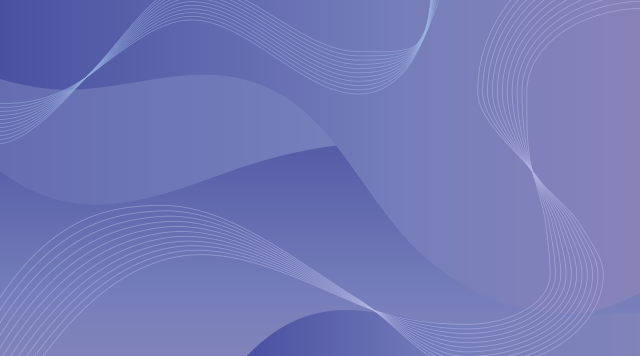
Give the GLSL for this background, as a Shadertoy shader.

```glsl
const float WIDTH = 1.794;        // canvas width in canvas heights
const float LINE_COUNT = 11.0;
const float HALF_LINE = 0.0011;
const float SLOPE_STEP = 0.002;

const vec3 INDIGO = vec3(0.29, 0.315, 0.63);
const vec3 DUSK = vec3(0.335, 0.36, 0.65);
const vec3 PERIWINKLE = vec3(0.458, 0.493, 0.732);
const vec3 MAUVE = vec3(0.53, 0.515, 0.725);
const vec3 HAZE = vec3(0.505, 0.515, 0.73);
const vec3 BAND_LEFT = vec3(0.40, 0.43, 0.695);
const vec3 BAND_RIGHT = vec3(0.46, 0.50, 0.738);
const vec3 SKY_LINE = vec3(0.66, 0.78, 0.94);
const vec3 LILAC_LINE = vec3(0.76, 0.77, 0.94);

// Cubic Hermite span; each knot holds position, value, slope
float span(float x, vec3 a, vec3 b) {
    float w = b.x - a.x;
    float t = clamp((x - a.x) / w, 0.0, 1.0);
    float s = 1.0 - t;
    return s * s * ((1.0 + 2.0 * t) * a.y + t * w * a.z)
         + t * t * ((1.0 + 2.0 * s) * b.y - s * w * b.z);
}

float curve(float x, vec3 a, vec3 b, vec3 c, vec3 d) {
    return x < b.x ? span(x, a, b) : x < c.x ? span(x, b, c) : span(x, c, d);
}

vec3 gradient(float x, float start, float middle, float end, vec3 a, vec3 b, vec3 c) {
    vec3 early = mix(a, b, clamp((x - start) / (middle - start), 0.0, 1.0));
    return mix(early, c, clamp((x - middle) / (end - middle), 0.0, 1.0));
}

float below(float y, float edge, float px) {
    return smoothstep(-0.7 * px, 0.7 * px, y - edge);
}

// Share of a pixel covered by a thin line
float stroke(float d, float px) {
    vec2 sides = clamp((vec2(HALF_LINE, -HALF_LINE) - abs(d)) / px + 0.5, 0.0, 1.0);
    return sides.x - sides.y;
}

// Lines blended between two edge curves
float ribbon(float y, vec2 edges, vec2 nextEdges, float px) {
    vec2 slopes = (nextEdges - edges) / SLOPE_STEP;
    float gap = 1.0;
    for (float i = 0.0; i < LINE_COUNT; i++) {
        float t = i / (LINE_COUNT - 1.0);
        float slope = mix(slopes.x, slopes.y, t);
        float d = (y - mix(edges.x, edges.y, t)) / sqrt(1.0 + slope * slope);
        gap *= 1.0 - 0.6 * stroke(d, px);
    }
    return 1.0 - gap;
}

// Nested quarter ellipses joining two ribbons
float arcs(vec2 q, vec2 outer, vec2 inner, float px) {
    if (min(q.x, q.y) < 0.0) return 0.0;
    float gap = 1.0;
    for (float i = 0.0; i < LINE_COUNT; i++) {
        vec2 radii = mix(outer, inner, i / (LINE_COUNT - 1.0));
        vec2 n = q / radii;
        float len = length(n);
        float d = len * (len - 1.0) / max(length(n / radii), 0.001);
        gap *= 1.0 - 0.6 * stroke(d, px);
    }
    return 1.0 - gap;
}

vec2 topEdges(float x) {
    vec3 a = vec3(1.005, 0.264, 0.0), b = vec3(1.005, 0.145, 0.0);
    if (x < a.x) return vec2(
        curve(x, vec3(0, 0.290, 0.05), vec3(0.257, 0.206, -0.75), vec3(0.537, 0.056, 0), a),
        curve(x, vec3(0, 0.404, -0.15), vec3(0.257, 0.201, -1.05), vec3(0.537, -0.047, 0), b));
    return vec2(
        curve(x, a, vec3(1.133, 0.201, -1.1), vec3(1.192, 0.098, -2.2), vec3(1.231, 0, -2.5)),
        curve(x, b, vec3(1.133, 0.140, -0.2), vec3(1.192, 0.084, -2.5), vec3(1.231, -0.257, -14)));
}

vec2 bottomEdges(float x) {
    return vec2(
        curve(x, vec3(0, 0.836, -1.5), vec3(0.456, 0.577, 0), vec3(1.005, 0.841, 0.62), vec3(1.308, 1.04, 0)),
        curve(x, vec3(0, 1.19, -1.8), vec3(0.456, 0.731, -0.3), vec3(1.005, 0.855, 0.42), vec3(1.308, 0.911, 0)));
}

vec2 rightEdges(float y) {
    return vec2(
        curve(y, vec3(0.257, 1.339, 0), vec3(0.502, 1.509, 0.75), vec3(0.631, 1.626, 0.6), vec3(0.771, 1.691, 0)),
        curve(y, vec3(0.257, 1.477, 0), vec3(0.502, 1.498, 0.3), vec3(0.631, 1.530, 0.12), vec3(0.771, 1.542, 0)));
}

void mainImage(out vec4 fragColor, in vec2 fragCoord) {
    vec2 uv = fragCoord / iResolution.xy;
    vec2 p = vec2(uv.x * WIDTH, 1.0 - uv.y);   // y runs down from the top
    float px = 1.0 / iResolution.y;

    // Filled waves
    vec3 crest = vec3(0.942, 0.409, 1.3);
    float bandTop = p.x < crest.x
        ? curve(p.x, vec3(0, 0.222, 0.28), vec3(0.187, 0.252, 0), vec3(0.572, 0.210, 0), crest)
        : curve(p.x, crest, vec3(1.168, 0.701, 0.95), vec3(1.612, 0.881, 0), vec3(WIDTH, 0.822, -0.5));
    float waveTop = curve(p.x, vec3(0, 0.481, 0.75), vec3(0.269, 0.575, 0),
                          vec3(0.631, 0.486, -0.36), vec3(0.942, 0.409, -0.12));
    float hillTop = curve(p.x, vec3(0.692, 1, -1.05), vec3(0.970, 0.871, 0),
                          vec3(1.308, 0.914, 0), vec3(WIDTH, 0.88, 0));
    vec3 color = gradient(p.x, 0.0, 1.1, WIDTH, INDIGO, PERIWINKLE, MAUVE);
    vec3 band = mix(BAND_LEFT, BAND_RIGHT, clamp(p.x / 0.942, 0.0, 1.0));
    vec3 wave = gradient(p.y, 0.41, 0.82, 1.0, DUSK, PERIWINKLE, HAZE);
    vec3 hill = gradient(p.x, 0.692, 1.25, WIDTH, INDIGO, PERIWINKLE, HAZE);
    color = mix(color, mix(band, wave, below(p.y, waveTop, px)), below(p.y, max(bandTop, 0.0), px));
    color = mix(color, hill, below(p.y, hillTop, px));

    // Line ribbons
    float top = p.x < 1.231 ? ribbon(p.y, topEdges(p.x), topEdges(p.x + SLOPE_STEP), px) : 0.0;
    float flow = p.x < 1.308 ? ribbon(p.y, bottomEdges(p.x), bottomEdges(p.x + SLOPE_STEP), px) : 0.0;
    if (p.x > 1.308 && p.y > 0.257 && p.y < 0.771)
        flow = ribbon(p.x, rightEdges(p.y), rightEdges(p.y + SLOPE_STEP), px);
    flow = max(flow, arcs(p - vec2(1.308, 0.771), vec2(0.383, 0.269), vec2(0.234, 0.140), px));
    flow = max(flow, arcs(vec2(1.811, 0.257) - p, vec2(0.472, 0.432), vec2(0.334, 0.234), px));
    color = mix(color, SKY_LINE, 0.75 * top);
    color = mix(color, LILAC_LINE, 0.8 * flow);
    fragColor = vec4(color, 1.0);
}
```
